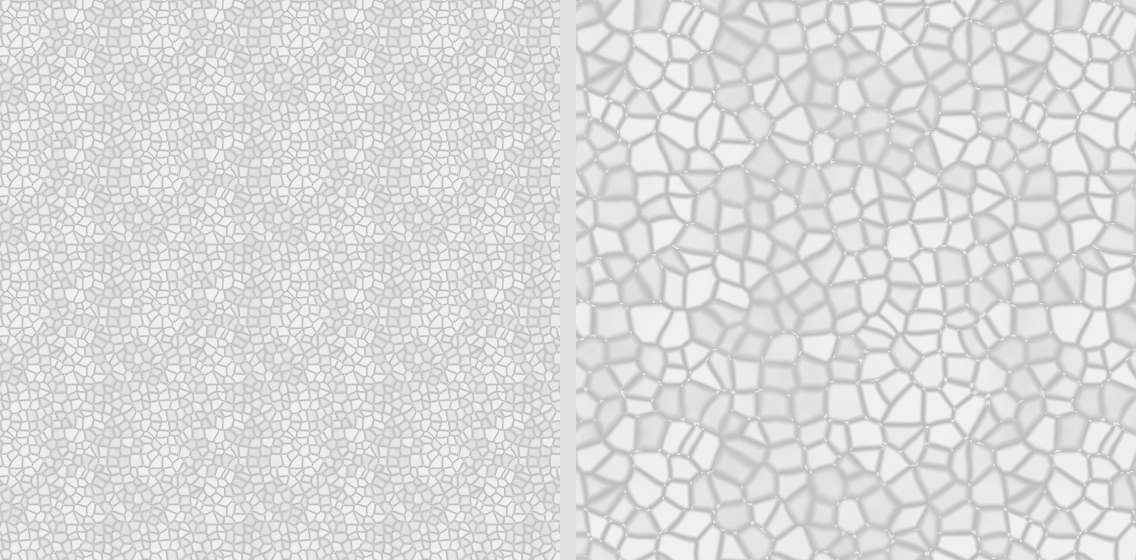
Left: the whole. Right: its middle third, enlarged.
Reproduce this texture procedurally as a Shadertoy shader.

```glsl
const float TILES = 4.0;            // repeats of the pattern across the canvas
const float CELLS = 15.0;           // cells along one repeat
const float JITTER = 0.92;          // scatter of the cell seeds
const float WARP = 0.28;            // bending of the cell walls
const float DIM_TONE = 0.882, BRIGHT_TONE = 0.943;
const float DIM_WALL = 0.775, BRIGHT_WALL = 0.735;
const float SOFT_WIDTH = 0.27, CRISP_WIDTH = 0.165;
const float MOTTLE = 0.035;         // faint cloudiness inside the cells
const float SPECK_TONE = 0.91;      // light dots where walls meet

// Two random values per lattice point
vec2 hash2(vec2 p, float seed) {
    uvec2 q = uvec2(ivec2(p)) * uvec2(1597u, 3571u) + uint(seed) * 7919u;
    uint n = (q.x ^ (q.y << 11)) * 2654435u;
    n = (n ^ (n >> 15)) * 739391u;
    n = (n ^ (n >> 13)) * 97531u;
    n ^= n >> 16;
    return vec2(n & 65535u, n >> 16) / 65535.0;
}

// Smooth noise that wraps after a whole number of lattice steps
vec2 noise2(vec2 p, float period, float seed) {
    vec2 i = floor(p), f = fract(p);
    f = f * f * (3.0 - 2.0 * f);
    vec2 a = hash2(mod(i, period), seed);
    vec2 b = hash2(mod(i + vec2(1, 0), period), seed);
    vec2 c = hash2(mod(i + vec2(0, 1), period), seed);
    vec2 d = hash2(mod(i + 1.0, period), seed);
    return mix(mix(a, b, f.x), mix(c, d, f.x), f.y);
}

vec2 seedPoint(vec2 cell) {
    return 0.5 + JITTER * (hash2(mod(cell, CELLS), 1.0) - 0.5);
}

// Distances to the nearest two walls; also returns the owning cell
vec2 wallDistances(vec2 p, out vec2 owner) {
    vec2 base = floor(p), f = fract(p), nearest = vec2(0);
    float best = 9.0;
    owner = base;
    for (int y = -2; y <= 2; y++)
    for (int x = -2; x <= 2; x++) {
        vec2 o = vec2(x, y);
        vec2 r = o + seedPoint(base + o) - f;
        if (dot(r, r) < best) {
            best = dot(r, r);
            nearest = r;
            owner = base + o;
        }
    }
    vec2 walls = vec2(9.0);
    for (int y = -2; y <= 2; y++)
    for (int x = -2; x <= 2; x++) {
        vec2 cell = owner + vec2(x, y);
        vec2 r = cell - base + seedPoint(cell) - f;
        vec2 gap = r - nearest;
        if (dot(gap, gap) > 0.0001) {
            float d = dot(0.5 * (nearest + r), normalize(gap));
            walls = d < walls.x ? vec2(d, walls.x) : vec2(walls.x, min(walls.y, d));
        }
    }
    owner = mod(owner, CELLS);
    return walls;
}

void mainImage(out vec4 fragColor, in vec2 fragCoord) {
    vec2 p = fragCoord / iResolution.xy * TILES * CELLS;
    vec2 bent = p + WARP * (noise2(p, CELLS, 2.0) - 0.5);

    vec2 cell;
    vec2 walls = wallDistances(bent, cell);
    vec2 random = hash2(cell, 3.0);

    // Bright crisp cells gather in patches between dim soft ones
    float patches = noise2(p / 3.0, CELLS / 3.0, 4.0).x;
    float brightness = smoothstep(0.2, 0.85, 0.55 * random.x + 0.45 * patches);

    // Shade from the wall up to the cell body
    float wall = mix(DIM_WALL, BRIGHT_WALL, brightness);
    float body = mix(DIM_TONE, BRIGHT_TONE, brightness);
    float width = mix(SOFT_WIDTH, CRISP_WIDTH, brightness);
    float tone = mix(wall, body, smoothstep(0.0, width, walls.x));
    tone += MOTTLE * (1.0 - brightness) * (noise2(p * 2.0, CELLS * 2.0, 5.0).x - 0.5);

    // Small light dots at some of the junctions
    float speck = 1.0 - smoothstep(0.03, 0.09, walls.y);
    tone = mix(tone, SPECK_TONE, speck * step(0.7, random.y));

    fragColor = vec4(vec3(tone), 1.0);
}
```
